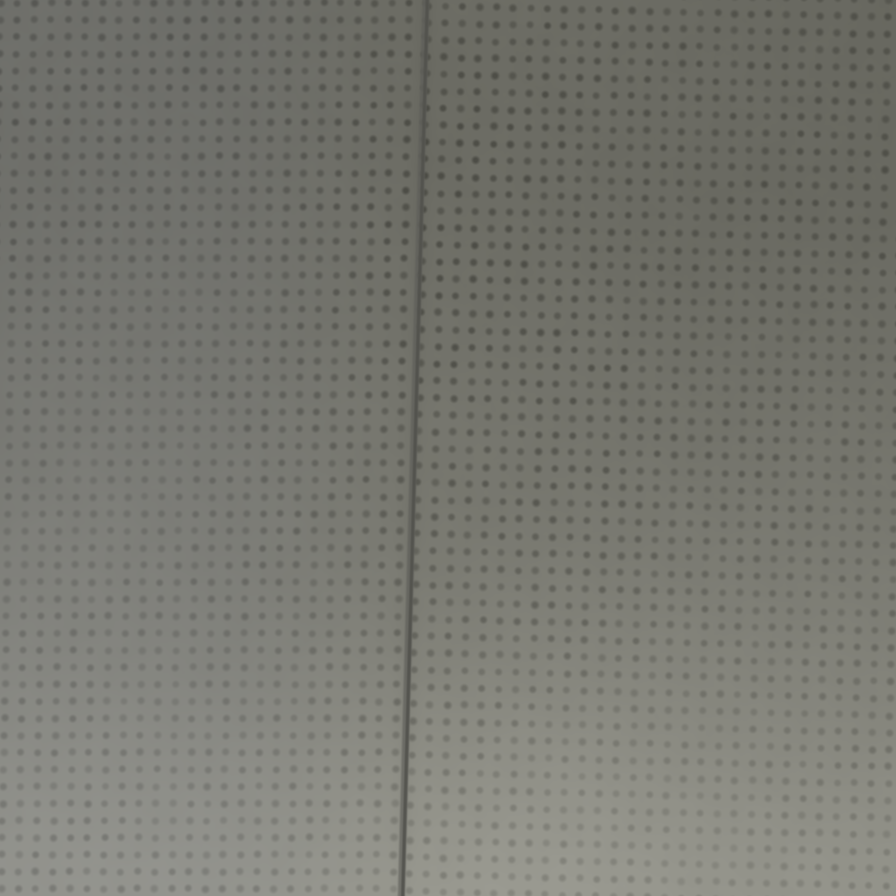
Write a Shadertoy shader that draws this texture.

```glsl
const float HOLES_PER_SIDE = 52.6;
const vec3 SHADE_TOP = vec3(0.430, 0.430, 0.398);
const vec3 SHADE_MIDDLE = vec3(0.470, 0.470, 0.437);
const vec3 SHADE_BOTTOM = vec3(0.580, 0.580, 0.545);
const vec3 SEAM_COLOR = vec3(0.315, 0.315, 0.295);

float hash(vec2 p) {
    p = fract(p * vec2(0.1031, 0.1137));
    p += dot(p, p.yx + 33.33);
    return fract((p.x + p.y) * p.x * 47.3);
}

// Layered sines, roughly -1 to 1
float mottle(vec2 p, float frequency) {
    float sum = 0.0;
    float weight = 0.5;
    for (int i = 0; i < 4; i++) {
        sum += weight * sin(p.x * frequency + 1.7 * sin(p.y * frequency * 0.8 + float(i)));
        p = mat2(0.8, 0.6, -0.6, 0.8) * p + 0.37;
        frequency *= 1.9;
        weight *= 0.55;
    }
    return sum;
}

float glow(vec2 p, vec2 center, vec2 size) {
    vec2 q = (p - center) / size;
    return exp(-dot(q, q));
}

// Grid through anchor; lean tilts the columns, drop tilts the rows
vec2 panelGrid(vec2 p, vec2 anchor, float lean, float drop) {
    vec2 q = p - anchor;
    return vec2(q.x - lean * q.y, q.y + drop * q.x) * HOLES_PER_SIDE;
}

// Soft round holes with small differences in place, size and depth
float holes(vec2 grid) {
    vec2 id = floor(grid + 0.5);
    vec2 offset = vec2(hash(id + 71.0), hash(id + 137.0)) - 0.5;
    float dist = length(grid - id - 0.08 * offset);
    float radius = 0.33 + 0.05 * (hash(id + 203.0) - 0.5);
    return (1.0 - smoothstep(0.07, radius, dist)) * mix(0.78, 1.15, hash(id + 311.0));
}

float band(float x, float halfWidth, float softness) {
    return 1.0 - smoothstep(halfWidth - softness, halfWidth + softness, abs(x));
}

vec3 wallShade(vec2 p) {
    vec3 color = mix(SHADE_BOTTOM, SHADE_MIDDLE, smoothstep(-0.08, 0.52, p.y));
    color = mix(color, SHADE_TOP, smoothstep(0.4, 0.85, p.y));
    color += 0.030 * glow(p, vec2(0.55, 0.0), vec2(0.22, 0.20));
    color += 0.018 * glow(p, vec2(0.10, 0.55), vec2(0.22, 0.40));
    color -= 0.022 * glow(p, vec2(1.0, 0.85), vec2(0.35, 0.45));
    color += vec3(-0.004, -0.002, 0.010) * (1.0 - smoothstep(0.2, 0.5, p.x));
    return color + 0.006 * mottle(p, 9.0) + 0.003 * mottle(p, 70.0);
}

void mainImage(out vec4 fragColor, in vec2 fragCoord) {
    vec2 p = fragCoord / iResolution.xy;
    float seamX = p.x - (0.448 + 0.0275 * p.y);
    vec3 color = wallShade(p);

    // Two perforated panels, each with its own slant
    vec2 leftGrid = panelGrid(p, vec2(0.4314, 0.6545), 0.018, 0.0);
    vec2 rightGrid = panelGrid(p, vec2(0.4896, 0.6510), 0.022, 0.025);
    float perforation = holes(seamX < 0.0 ? leftGrid : rightGrid);

    // Holes fade toward the left side and the bright lower right
    float depth = 0.088 + 0.025 * glow(p, vec2(0.52, 0.62), vec2(0.22, 0.45));
    depth -= 0.030 * glow(p, vec2(0.16, 0.45), vec2(0.20, 0.35));
    depth -= 0.022 * glow(p, vec2(0.75, 0.10), vec2(0.35, 0.20));
    depth += 0.010 * mottle(p, 13.0);
    color -= depth * perforation * vec3(1.0, 1.0, 0.96);

    // Joint: faint shadow, gray strip and dark right edge
    color -= 0.025 * exp(-abs(seamX) / 0.008);
    float strip = band(seamX, 0.0040, 0.0018);
    float darkEdge = band(seamX - 0.0014, 0.0018, 0.0014);
    color = mix(color, SEAM_COLOR + 0.06, strip * mix(0.65, 0.85, p.y));
    color = mix(color, SEAM_COLOR, darkEdge * 0.85);

    fragColor = vec4(color, 1.0);
}
```
